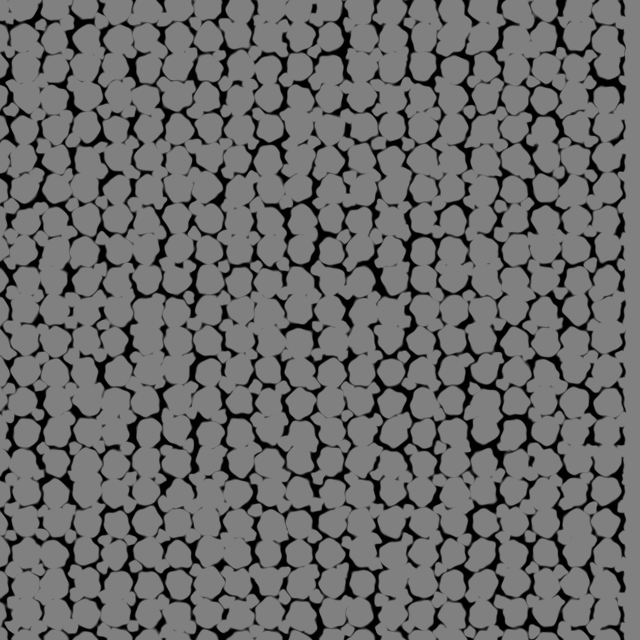
Reproduce this texture procedurally as a Shadertoy shader.

```glsl
const vec2 GRID = vec2(20.9, 21.1);        // grains across the canvas
const vec2 GRID_SHIFT = vec2(0.315, 0.36);
const float STRIP_START = 20.07;           // solid margin on the right, in cells
const float EDGE_SOFTNESS = 0.038;
const vec3 GRAIN_COLOR = vec3(0.502);
const vec3 GAP_COLOR = vec3(0.002);

vec4 hash4(vec2 cell, float seed) {
    vec4 phase = vec4(dot(cell, vec2(127.1, 311.7)), dot(cell, vec2(269.5, 183.3)),
                      dot(cell, vec2(419.2, 371.9)), dot(cell, vec2(73.7, 157.3)));
    return fract(sin(phase + seed) * 43758.55);
}

float smoothMin(float a, float b, float k) {
    float h = max(k - abs(a - b), 0.0) / k;
    return min(a, b) - 0.25 * h * h * k;
}

// Layered sines that bend outlines
vec2 ripple(vec2 p) {
    vec2 broad = sin(p.yx * vec2(5.3, 4.7) + 2.0 * sin(p * 2.1));
    vec2 fine = sin(p.yx * vec2(14.1, 12.7) + 2.5 * sin(p * 3.7));
    return 0.03 * broad + 0.022 * fine;
}

// Signed distance to a round grain with a lumpy rim
float grain(vec2 q, float radius, float lumpiness, float phase) {
    float angle = atan(q.y, q.x);
    float lumps = sin(3.0 * angle + phase) + 0.7 * sin(5.0 * angle - 2.0 * phase);
    return length(q) - radius * (1.0 + lumpiness * lumps);
}

// Large grains sit in the cells, small ones on the cell corners
float grainField(vec2 p) {
    vec2 home = floor(p);
    float d = 1.0;
    for (int j = -1; j <= 1; j++) {
        for (int i = -1; i <= 1; i++) {
            vec2 cell = home + vec2(i, j);
            vec4 big = hash4(cell, 1.7);
            vec4 small = hash4(cell, 8.3);
            vec2 bigOffset = p - cell - 0.5 - vec2(0.13, 0.16) * (big.xy - 0.5);
            bigOffset.y *= 0.92;
            vec2 smallOffset = p - cell - vec2(0.32, 0.26) * (small.xy - 0.5);
            float bigRadius = mix(0.43, 0.48, big.z);
            float smallRadius = mix(0.19, 0.26, small.z);
            if (cell.x < 20.0) {
                d = smoothMin(d, grain(bigOffset, bigRadius, 0.04, 6.28 * big.w), 0.06);
            }
            d = smoothMin(d, grain(smallOffset, smallRadius, 0.07, 6.28 * small.w), 0.06);
        }
    }
    return d;
}

void mainImage(out vec4 fragColor, in vec2 fragCoord) {
    vec2 p = fragCoord / iResolution.xy * GRID - GRID_SHIFT;
    vec2 bent = p + ripple(p);

    // Join the grains and the solid margin
    float d = min(grainField(bent), STRIP_START - bent.x);

    float gap = smoothstep(-EDGE_SOFTNESS, EDGE_SOFTNESS, d);
    fragColor = vec4(mix(GRAIN_COLOR, GAP_COLOR, gap), 1.0);
}
```
